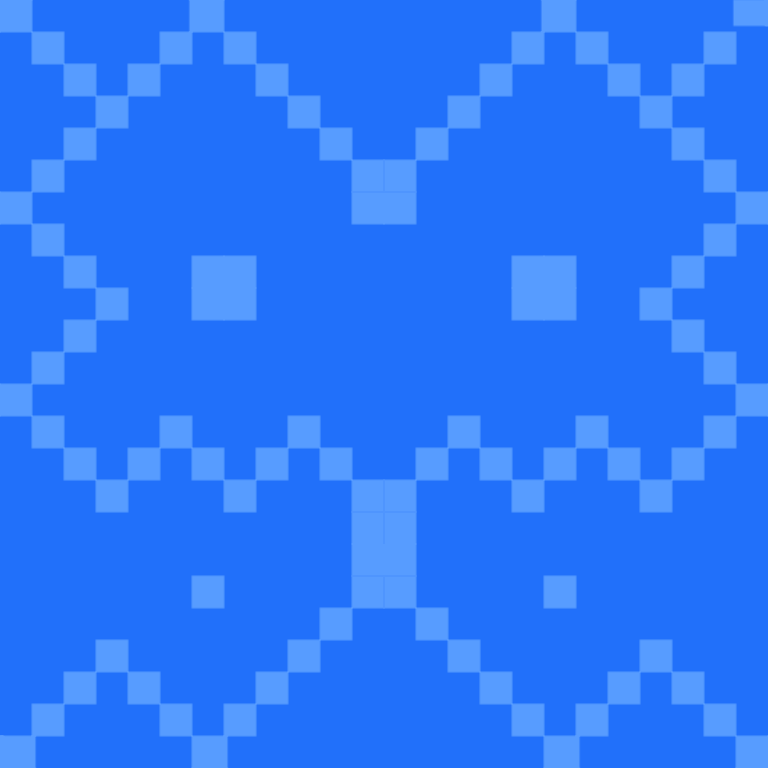
Reproduce this pattern procedurally as a WebGL 2 fragment shader.

```glsl
#version 300 es
precision highp float;
// Mirrored zigzag mosaic: light square cells on blue, on a 24 by 24 grid.
// Triangle waves choose the lit cells; each nearby lit cell then adds its
// box-filtered coverage, and faint seams divide the central blocks.

uniform vec2 u_resolution;
out vec4 fragColor;

const vec3 GROUND = vec3(0.13, 0.44, 0.98);
const vec3 LIGHT = vec3(0.34, 0.61, 1.00);
const float REPEATS = 1.0;        // tiles across and down
const float GRID = 24.0;          // cells per tile side
const float EDGE_SOFTNESS = 0.07; // all lengths below are in cells
const float CELL_GROWTH = 0.012;
const float TOP_STRETCH = 0.07;   // top row reaches left
const float BOTTOM_STRETCH = 0.1; // bottom row reaches right
const float CORNER_CUT = 0.2;     // shortened top right corner
const float SEAM_WIDTH = 0.045;
const float SEAM_STRENGTH = 0.2;

bool within(float v, float lo, float hi) {
    return v >= lo && v <= hi;
}

// Is the cell lit? Columns are folded about the centre; rows count downward.
bool isLit(vec2 cell) {
    float c = min(cell.x, GRID - 1.0 - cell.x);
    float r = cell.y;

    bool side = r <= 15.0 && c == 3.0 - abs(mod(r, 6.0) - 3.0);
    bool peak = c >= 3.0 && r == abs(c - 6.0);
    bool teeth = c >= 3.0 && r == 13.0 + abs(mod(c - 3.0, 4.0) - 2.0);
    bool base = r == (c <= 6.0 ? 20.0 + abs(c - 3.0) : 29.0 - c);
    bool stem = c == 11.0 && (within(r, 5.0, 6.0) || within(r, 15.0, 18.0));
    bool square = within(c, 6.0, 7.0) && within(r, 8.0, 9.0);
    bool dotCell = c == 6.0 && r == 18.0;
    return side || peak || teeth || base || stem || square || dotCell;
}

// Share of a filter window of the given width covered by the box lo..hi.
float boxCoverage(vec2 p, vec2 lo, vec2 hi, vec2 width) {
    vec2 overlap = min(hi, p + 0.5 * width) - max(lo, p - 0.5 * width);
    vec2 share = clamp(overlap / width, 0.0, 1.0);
    return share.x * share.y;
}

// Sum of the lit cells around p; border cells continue past the tile.
float mosaic(vec2 p, vec2 width) {
    float total = 0.0;
    for (int j = -1; j <= 1; j++) {
        for (int i = -1; i <= 1; i++) {
            vec2 place = floor(p) + vec2(i, j);
            vec2 cell = clamp(place, 0.0, GRID - 1.0);
            if (!isLit(cell)) continue;

            vec2 lo = place - CELL_GROWTH;
            vec2 hi = place + 1.0 + CELL_GROWTH;
            if (cell.y == 0.0) lo.x -= TOP_STRETCH;
            if (cell.y == GRID - 1.0) hi.x += BOTTOM_STRETCH;
            if (cell.y == 0.0 && cell.x == GRID - 1.0) hi.y -= CORNER_CUT;
            total += boxCoverage(p, lo, hi, width);
        }
    }
    return min(total, 1.0);
}

float seamLine(vec2 p, vec2 a, vec2 b, vec2 width) {
    vec2 along = normalize(b - a);
    vec2 halfLine = 0.5 * SEAM_WIDTH * along.yx;
    return boxCoverage(p, a - halfLine, b + halfLine, width);
}

// Thin joints inside the central blocks.
float seams(vec2 p, vec2 width) {
    float mid = 0.5 * GRID;
    float s = seamLine(p, vec2(mid, 5.0), vec2(mid, 6.0), width);
    s = max(s, seamLine(p, vec2(mid, 15.0), vec2(mid, 17.0), width));
    s = max(s, seamLine(p, vec2(mid, 18.0), vec2(mid, 19.0), width));
    for (int k = 0; k < 3; k++) {
        float row = k == 0 ? 6.0 : 14.0 + 2.0 * float(k);
        s = max(s, seamLine(p, vec2(mid - 1.0, row), vec2(mid + 1.0, row), width));
    }
    return s;
}

void main() {
    vec2 uv = gl_FragCoord.xy / u_resolution;
    vec2 tile = fract(uv * REPEATS);
    vec2 p = vec2(tile.x, 1.0 - tile.y) * GRID;
    vec2 pixel = GRID * REPEATS / u_resolution;

    float light = mosaic(p, max(pixel, vec2(EDGE_SOFTNESS)));
    light *= 1.0 - SEAM_STRENGTH * seams(p, pixel);
    fragColor = vec4(mix(GROUND, LIGHT, light), 1.0);
}
```
